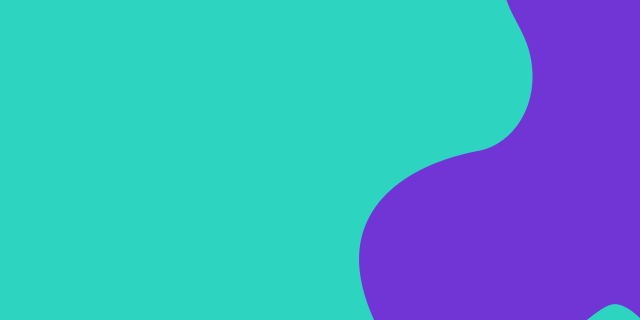
Give the GLSL for this background, as a Shadertoy shader.

```glsl
// Flat two-tone backdrop: a teal field, a violet wave flowing down the right side
// and a small teal mound in the lower right corner. Outlines are smooth chains of
// cubic curves, solved by bisection and turned into signed distances.

const vec3 TEAL = vec3(0.176, 0.831, 0.753);
const vec3 VIOLET = vec3(0.445, 0.208, 0.839);
const vec2 DOWN = vec2(0.0, -1.0);
const vec2 RIGHT = vec2(1.0, 0.0);

vec2 cubicPoint(vec2 a, vec2 b, vec2 c, vec2 d, float t) {
    float s = 1.0 - t;
    return s * s * s * a + 3.0 * s * s * t * b + 3.0 * s * t * t * c + t * t * t * d;
}

vec2 cubicTangent(vec2 a, vec2 b, vec2 c, vec2 d, float t) {
    float s = 1.0 - t;
    return s * s * (b - a) + 2.0 * s * t * (c - b) + t * t * (d - c);
}

// Approximate distance to a curve that advances along axis; positive on its left.
float curveSide(vec2 p, vec2 axis, vec2 a, vec2 b, vec2 c, vec2 d) {
    float low = 0.0, high = 1.0;
    for (int i = 0; i < 18; i++) {
        float mid = 0.5 * (low + high);
        if (dot(cubicPoint(a, b, c, d, mid) - p, axis) < 0.0) low = mid;
        else high = mid;
    }
    float t = 0.5 * (low + high);
    vec2 along = normalize(cubicTangent(a, b, c, d, t));
    vec2 offset = p - cubicPoint(a, b, c, d, t);
    return along.x * offset.y - along.y * offset.x;
}

// Large S-shaped edge, from the top to the bottom of the canvas.
float waveSide(vec2 p) {
    vec2 top = vec2(1.583, 1.0), crest = vec2(1.664, 0.760);
    vec2 bend = vec2(1.497, 0.529), belly = vec2(1.122, 0.190);
    vec2 foot = vec2(1.169, 0.0);
    if (p.y > crest.y)
        return curveSide(p, DOWN, top, vec2(1.607, 0.927), vec2(1.664, 0.875), crest);
    if (p.y > bend.y)
        return curveSide(p, DOWN, crest, vec2(1.664, 0.641), vec2(1.589, 0.547), bend);
    if (p.y > belly.y)
        return curveSide(p, DOWN, bend, vec2(1.276, 0.487), vec2(1.122, 0.370), belly);
    return curveSide(p, DOWN, belly, vec2(1.122, 0.125), vec2(1.143, 0.057), foot);
}

// Rounded mound cut into the wave; positive above it.
float moundSide(vec2 p) {
    vec2 start = vec2(1.823, -0.009), peak = vec2(1.922, 0.0495);
    vec2 end = vec2(2.005, 0.0);
    if (p.x < start.x) return 1.0;
    if (p.x < peak.x)
        return curveSide(p, RIGHT, start, vec2(1.875, 0.034), vec2(1.901, 0.0495), peak);
    return curveSide(p, RIGHT, peak, vec2(1.945, 0.0495), vec2(1.979, 0.029), end);
}

void mainImage(out vec4 fragColor, in vec2 fragCoord) {
    // Canvas height is one unit.
    vec2 p = fragCoord / iResolution.y;
    float pixel = 1.0 / iResolution.y;

    float side = min(waveSide(p), moundSide(p));
    float coverage = clamp(side / pixel + 0.5, 0.0, 1.0);
    fragColor = vec4(mix(TEAL, VIOLET, coverage), 1.0);
}
```
